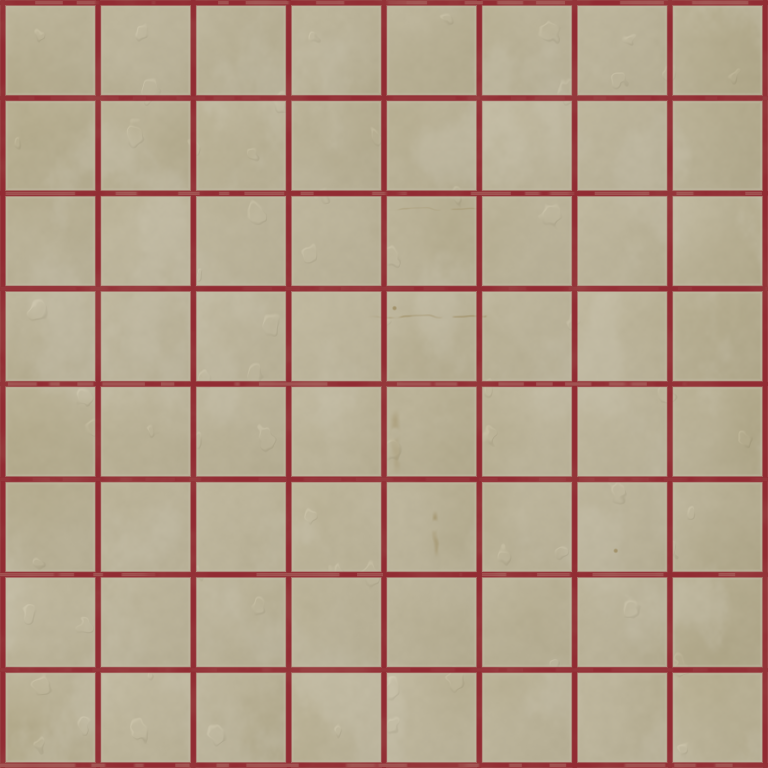
This pattern is drawn by a WebGL 1 fragment shader. Its source:

```glsl
precision highp float;

uniform vec2 u_resolution;

const float PITCH = 0.1241;         // distance between grid lines
const float LINE_HALF = 0.0037;     // half width of a line
const float LINE_SOFT = 0.0013;     // softness of its edge
const float RIM_WIDTH = 0.0022;     // pale band beside each line
const float CHIP_GRID = 13.0;       // scatter cells for chips
const float CHIP_CHANCE = 0.38;
const float SPECK_GRID = 9.0;
const float SPECK_CHANCE = 0.06;
const vec3 TILE = vec3(0.733, 0.702, 0.602);
const vec3 TILE_OLIVE = vec3(0.690, 0.655, 0.535);
const vec3 TILE_PALE = vec3(0.762, 0.736, 0.650);
const vec3 LINE = vec3(0.572, 0.170, 0.200);
const vec3 LINE_WORN = vec3(0.600, 0.270, 0.265);
const vec3 STAIN = vec3(0.580, 0.500, 0.310);

float hash(vec2 p) {
  vec3 q = fract(p.xyx * 0.1031);
  q += dot(q, q.yzx + 33.33);
  return fract((q.x + q.y) * q.z);
}

vec2 hash2(vec2 p) {
  return vec2(hash(p + 17.3), hash(p + 71.9));
}

float noise(vec2 p) {
  vec2 i = floor(p);
  vec2 f = fract(p);
  f = f * f * (3.0 - 2.0 * f);
  return mix(mix(hash(i), hash(i + vec2(1.0, 0.0)), f.x),
             mix(hash(i + vec2(0.0, 1.0)), hash(i + 1.0), f.x), f.y);
}

float fbm(vec2 p) {
  float sum = 0.0;
  float gain = 0.5;
  for (int i = 0; i < 5; i++) {
    sum += gain * noise(p);
    p = p * 2.03 + 19.7;
    gain *= 0.5;
  }
  return sum;
}

// Raised outlines of irregular chips: lit on one side, shaded on the other
float chips(vec2 uv, float pixel) {
  vec2 cell = floor(uv * CHIP_GRID);
  vec2 centre = (cell + 0.25 + 0.5 * hash2(cell)) / CHIP_GRID;
  vec2 d = uv - centre;
  d += 0.010 * (vec2(noise(uv * 110.0), noise(uv * 110.0 + 40.0)) - 0.5);
  float radius = mix(0.004, 0.011, hash(cell + 5.1));
  float dist = length(d * vec2(1.0, 0.75));
  float rim = 1.0 - smoothstep(0.0, 0.0012 + pixel, abs(dist - radius));
  float light = dot(d / max(length(d), 0.0001), vec2(-0.6, 0.8));
  float inside = 1.0 - smoothstep(radius - 0.001, radius + 0.001, dist);
  return step(hash(cell + 9.7), CHIP_CHANCE) * (rim * light + 0.25 * inside);
}

float specks(vec2 uv, float pixel) {
  vec2 cell = floor(uv * SPECK_GRID);
  vec2 centre = (cell + 0.2 + 0.6 * hash2(cell + 3.0)) / SPECK_GRID;
  float dot_mask = 1.0 - smoothstep(0.0010, 0.0026 + pixel, length(uv - centre));
  return step(hash(cell + 50.0), SPECK_CHANCE) * dot_mask;
}

// Ragged soft streak, long in x
float streak(vec2 d, float halfLength, float halfWidth) {
  d.y += 0.004 * (noise(d * 70.0 + 8.0) - 0.5);
  float along = 1.0 - smoothstep(0.6 * halfLength, halfLength, abs(d.x));
  float across = 1.0 - smoothstep(0.0, halfWidth, abs(d.y));
  return along * across * smoothstep(0.2, 0.65, noise(d * 90.0 + 30.0));
}

vec3 plaster(vec2 uv, vec2 grid, float pixel) {
  float cloud = fbm(uv * 5.0 + 2.0);
  float aged = 0.7 * smoothstep(0.25, 0.55, abs(uv.x - 0.48));
  aged += 2.2 * (cloud - 0.5);
  vec3 colour = mix(TILE, TILE_OLIVE, clamp(aged, 0.0, 1.0));
  float bloom = smoothstep(0.50, 0.72, fbm(uv * vec2(14.0, 10.0) + 31.0));
  colour = mix(colour, TILE_PALE, 0.55 * bloom);
  // Each tile darkens a little toward its lower right, with its own tone
  vec2 local = fract(grid) - 0.5;
  colour += 0.018 * (local.y - local.x);
  colour += 0.014 * (hash(floor(grid) + 60.0) - 0.5);
  colour += 0.022 * (fbm(uv * 90.0) - 0.5);
  colour += 0.042 * chips(uv, pixel);
  float stain = 0.40 * streak(uv - vec2(0.572, 0.588), 0.10, 0.0025);
  stain += 0.25 * streak(uv - vec2(0.570, 0.728), 0.07, 0.0020);
  stain += 0.50 * streak(uv.yx - vec2(0.305, 0.567), 0.032, 0.0050);
  stain += 0.30 * streak(uv.yx - vec2(0.425, 0.515), 0.045, 0.0080);
  return mix(colour, STAIN, stain + 0.65 * specks(uv, pixel));
}

void main() {
  vec2 uv = gl_FragCoord.xy / u_resolution;
  float pixel = 1.0 / min(u_resolution.x, u_resolution.y);
  vec2 grid = (uv - 0.5) / PITCH;
  vec2 toLine = abs(fract(grid + 0.5) - 0.5) * PITCH;
  float edge = min(toLine.x, toLine.y) - LINE_HALF;
  float soft = max(LINE_SOFT, 0.75 * pixel);

  // Tiles with a pale rim
  vec3 colour = plaster(uv, grid, pixel);
  float rim = 1.0 - smoothstep(0.5 * RIM_WIDTH, 2.0 * RIM_WIDTH, edge);
  colour = mix(colour, TILE_PALE, 0.45 * rim);

  // Painted lines, faded in patches, with thin dashes on alternate rows
  float fade = smoothstep(0.35, 0.8, fbm(uv * 24.0 + 12.0));
  vec3 paint = mix(LINE, LINE_WORN, 0.5 * fade);
  float row = floor(grid.y + 0.5);
  float dash = smoothstep(0.48, 0.58, noise(vec2(uv.x * 55.0, row * 7.0)));
  dash *= 1.0 - smoothstep(0.0004, 0.0006 + pixel, abs(toLine.y - 0.0010));
  dash *= mix(0.5, 0.12, mod(row, 2.0));
  paint = mix(paint, vec3(0.69, 0.48, 0.44), dash);
  colour = mix(paint, colour, smoothstep(-soft, soft, edge));
  gl_FragColor = vec4(colour, 1.0);
}
```
